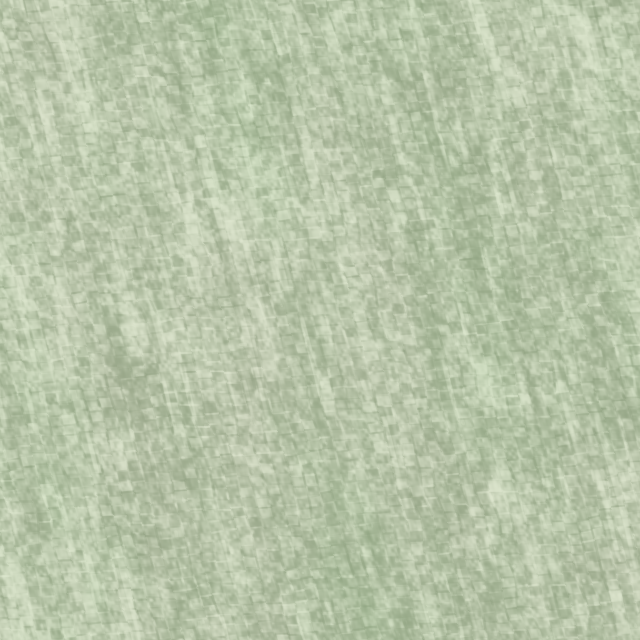
Give the GLSL for this texture, as a WebGL 2 fragment shader.

```glsl
#version 300 es
precision highp float;
// Pale green woven cloth: steep slubby warp threads cross nearly level weft.
// Stretched noise gives streaks, a jittered grid gives the weave and its gaps,
// and the summed tone is mapped onto a ramp of grey greens.

uniform vec2 u_resolution;
out vec4 fragColor;

const float WARP_TILT = 0.245;           // lean of the warp, radians
const float WEFT_TILT = 0.06;            // rise of the weft, radians
const vec2 THREADS = vec2(50.0, 60.0);   // warp and weft threads per canvas
const float WANDER = 0.22;               // slow bending of threads, in cells
const float STAGGER = 0.30;              // weft offset between columns, in cells
const float PATCH_GAIN = 0.60;
const float BAND_GAIN = 0.60;
const float STREAK_GAIN = 0.95;
const float SLUB_GAIN = 1.6;
const float CELL_GAIN = 0.75;
const float WEAVE_GAIN = 0.30;
const float GAP_GAIN = 1.7;
const float GRAIN_GAIN = 1.15;
const vec3 MID_COLOR = vec3(0.720, 0.772, 0.661);
const vec3 TONE_STEP = vec3(0.047, 0.042, 0.047);
const vec3 GREEN_SHIFT = vec3(-0.016, 0.004, -0.012);

// Integer hash of a lattice point, from -1 to 1
float hash(vec2 p) {
    uvec2 q = uvec2(ivec2(floor(p)));
    uint h = q.x * 1597334677u ^ q.y * 3812015801u;
    h = (h ^ (h >> 16)) * 2246822519u;
    h = (h ^ (h >> 13)) * 3266489917u;
    h ^= h >> 16;
    return float(h >> 8) / 8388608.0 - 1.0;
}

// Smooth value noise, from -1 to 1
float noise(vec2 p) {
    vec2 i = floor(p);
    vec2 f = fract(p);
    f = f * f * (3.0 - 2.0 * f);
    float low = mix(hash(i), hash(i + vec2(1.0, 0.0)), f.x);
    float high = mix(hash(i + vec2(0.0, 1.0)), hash(i + 1.0), f.x);
    return mix(low, high, f.y);
}

// Interlaced cells with thin rims, some rims shaded and some lit
float weave(vec2 thread) {
    vec2 g = thread + WANDER * vec2(noise(thread * 0.35 + 31.0),
                                    noise(thread * 0.35 + 77.0));
    g.y += STAGGER * hash(vec2(floor(g.x), 5.0));
    vec2 cell = floor(g);
    vec2 f = fract(g);
    vec2 rim = min(f, 1.0 - f);
    float body = smoothstep(0.0, 0.14, rim.x) * smoothstep(0.0, 0.14, rim.y);
    float warpOver = mod(cell.x + cell.y, 2.0) * 2.0 - 1.0;
    float tone = (CELL_GAIN * hash(cell + 211.0) + WEAVE_GAIN * warpOver) * body;

    // Gaps vary along their length: shaded beside the warp, lit on the weft
    vec2 gap = 1.0 - smoothstep(vec2(0.03), vec2(0.17), rim);
    float besideWarp = noise(thread * vec2(2.0, 1.3) + 140.0);
    float alongWeft = noise(thread * vec2(1.3, 2.0) + 190.0);
    return tone + GAP_GAIN * (gap.x * (besideWarp - 0.08) + gap.y * alongWeft);
}

// Long faint bands, thread streaks and bright thickened fibres
float streaks(vec2 cloth) {
    float u = cloth.x + 0.004 * noise(cloth * vec2(4.0, 7.0) + 9.0);
    float band = noise(vec2(u * 21.0, cloth.y * 3.0) + 50.0);
    float streak = noise(vec2(u * THREADS.x * 1.2, cloth.y * 17.0) + 90.0);
    float slub = noise(vec2(u * THREADS.x * 1.8, cloth.y * 11.0) + 170.0);
    float fibre = smoothstep(0.28, 0.80, slub);
    return BAND_GAIN * band + STREAK_GAIN * streak + SLUB_GAIN * (fibre - 0.11);
}

// Fibre grain in two sizes, with sparse bright flecks
float grain(vec2 cloth) {
    float coarse = noise(cloth * vec2(112.0, 92.0) + 300.0);
    float fine = noise(cloth * vec2(205.0, 165.0) + 400.0);
    float fleck = smoothstep(0.55, 0.90, noise(cloth * vec2(130.0, 105.0) + 500.0));
    return 0.75 * coarse + 1.05 * fine + 0.8 * (fleck - 0.04);
}

void main() {
    vec2 p = gl_FragCoord.xy / u_resolution.y;

    // Cloth axes: x across the warp, y across the weft
    vec2 cloth = vec2(p.x * cos(WARP_TILT) + p.y * sin(WARP_TILT),
                      p.y * cos(WEFT_TILT) - p.x * sin(WEFT_TILT));

    // Broad fading and colour drift
    float fade = noise(cloth * vec2(6.0, 2.0) + 20.0);
    float drift = noise(cloth * vec2(7.0, 2.5) + 60.0)
                + 0.6 * noise(cloth * vec2(30.0, 16.0) + 110.0);

    float tone = PATCH_GAIN * fade + streaks(cloth)
               + weave(cloth * THREADS) + GRAIN_GAIN * grain(cloth);
    tone = 3.2 * tanh(tone / 3.2);

    vec3 color = MID_COLOR + TONE_STEP * tone
               + GREEN_SHIFT * (0.5 * drift - 0.3 * fade);
    fragColor = vec4(clamp(color, 0.0, 1.0), 1.0);
}
```
